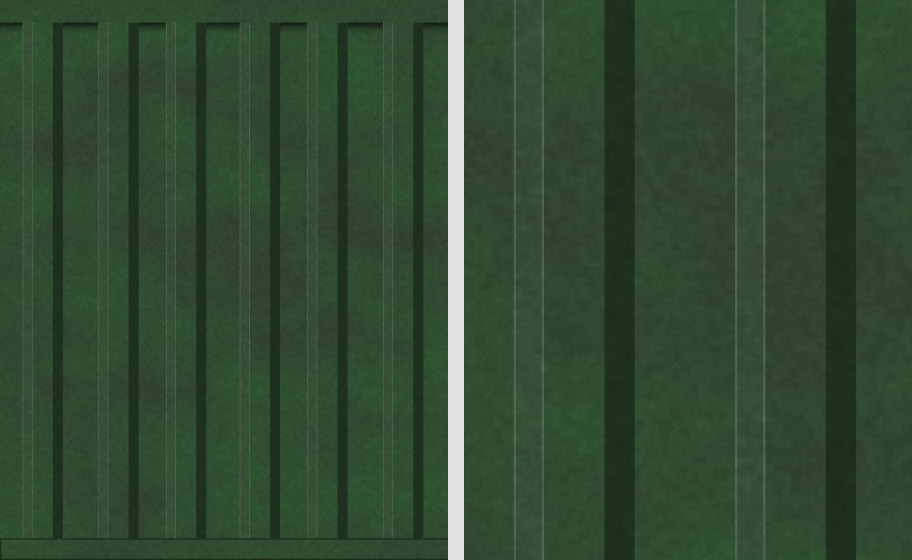
Left, the full canvas; right, a detail of the centre.
This texture is drawn by a Shadertoy shader. Its source:

```glsl
// Layout, in canvas heights
const int   RIB_COUNT     = 6;
const float RIB_FIRST     = 0.0404;
const float RIB_PITCH     = 0.1287;
const float RIB_JITTER    = 0.0042;
const float SLOPE_WIDTH   = 0.0180;
const float SHADE_START   = 0.0540;
const float RIB_WIDTH     = 0.0720;
const float LINE_WIDTH    = 0.0013;
const float TOP_RAIL_Y    = 0.9596;
const float BOTTOM_RAIL_Y = 0.0390;
const float BORDER_WIDTH  = 0.0026;
const float SHADOW_LENGTH = 0.0240;

// Paint and wear
const vec3  GREY_PAINT    = vec3(0.192, 0.262, 0.188);
const vec3  GREEN_PAINT   = vec3(0.184, 0.328, 0.190);
const vec3  SLOPE_TINT    = vec3(0.226, 0.312, 0.228);
const vec3  SHADE_COLOR   = vec3(0.112, 0.180, 0.110);
const vec3  LINE_COLOR    = vec3(0.360, 0.450, 0.350);
const vec3  BORDER_COLOR  = vec3(0.095, 0.165, 0.100);
const vec2  BLOTCH_SCALE  = vec2(7.0, 11.0);
const float BLOTCH_GAIN   = 2.0;
const float GRAIN_SCALE   = 420.0;
const float GRAIN_AMOUNT  = 0.10;
const float SHADOW_AMOUNT = 0.68;
const float TAU           = 6.2831853;

float hash(vec2 p) {
    vec3 q = fract(p.xyx * 0.1031);
    q += dot(q, q.yzx + 33.33);
    return fract((q.x + q.y) * q.z);
}

float noise(vec2 p) {
    vec2 i = floor(p), f = fract(p);
    f = f * f * (3.0 - 2.0 * f);
    return mix(mix(hash(i), hash(i + vec2(1, 0)), f.x),
               mix(hash(i + vec2(0, 1)), hash(i + vec2(1, 1)), f.x), f.y);
}

float fbm(vec2 p) {
    float sum = 0.0, amplitude = 0.5;
    for (int i = 0; i < 5; i++) {
        sum += amplitude * noise(p);
        p = mat2(1.94, 0.35, -0.35, 1.94) * p + 17.3;
        amplitude *= 0.55;
    }
    return sum / 1.055;
}

// Pixel-filtered coverage of the interval from a to b
float band(float x, float a, float b) {
    float pixel = 1.0 / iResolution.y;
    return clamp((min(b, x + 0.5 * pixel) - max(a, x - 0.5 * pixel)) / pixel, 0.0, 1.0);
}

// Uneven but balanced spacing of the ribs
float ribStart(float k) {
    float phase = TAU * k / 5.0;
    return RIB_FIRST + k * RIB_PITCH + RIB_JITTER * (sin(phase) + sin(2.0 * phase));
}

void mainImage(out vec4 fragColor, in vec2 fragCoord) {
    vec2 p = fragCoord / iResolution.y;

    // Blotchy weathered paint
    float blotch = clamp(0.5 + BLOTCH_GAIN * (fbm(p * BLOTCH_SCALE + 4.7) - 0.5), 0.0, 1.0);
    vec3 paint = mix(GREY_PAINT, GREEN_PAINT, blotch);

    // Corrugation: lit slope with outlined edges, shaded slope, recess between
    float slope = 0.0, shade = 0.0, lines = 0.0, recess = 1.0;
    for (int k = 0; k < RIB_COUNT; k++) {
        float x = p.x - ribStart(float(k));
        slope  += band(x, 0.0, SLOPE_WIDTH);
        shade  += band(x, SHADE_START, RIB_WIDTH);
        lines  += band(x, 0.0, LINE_WIDTH) + band(x, SLOPE_WIDTH - LINE_WIDTH, SLOPE_WIDTH);
        recess -= band(x, 0.0, RIB_WIDTH);
    }
    vec3 color = mix(paint, SLOPE_TINT, 0.65 * slope);
    color = mix(color, SHADE_COLOR, 0.92 * shade);
    color = mix(color, LINE_COLOR, 0.65 * lines);

    // Shadow cast into the recesses by the top rail
    float fade = clamp(1.0 - (TOP_RAIL_Y - p.y) / SHADOW_LENGTH, 0.0, 1.0);
    color *= 1.0 - SHADOW_AMOUNT * recess * fade * fade;

    // Rails, the lower one with a dark border
    float bottomRail = band(p.y, -1.0, BOTTOM_RAIL_Y);
    float topRail = band(p.y, TOP_RAIL_Y, 2.0);
    color = mix(color, mix(paint, GREY_PAINT, 0.2), max(bottomRail, topRail));
    float border = max(band(p.y, BOTTOM_RAIL_Y - BORDER_WIDTH, BOTTOM_RAIL_Y),
                       band(p.y, -1.0, BORDER_WIDTH));
    border = max(border, bottomRail * band(p.x, -1.0, BORDER_WIDTH));
    color = mix(color, BORDER_COLOR, 0.85 * border);

    // Fine grain
    float grain = noise(p * GRAIN_SCALE) + noise(p * GRAIN_SCALE * 0.43 + 9.1) - 1.0;
    color *= 1.0 + GRAIN_AMOUNT * grain;

    fragColor = vec4(color, 1.0);
}
```
